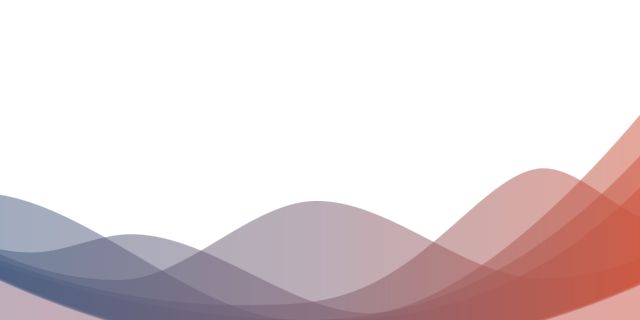
This background is drawn by a WebGL 2 fragment shader. Its source:

```glsl
#version 300 es
precision highp float;

uniform vec2 u_resolution;
out vec4 outColor;

const vec3 WHITE = vec3(1.0);
const vec3 BLUE = vec3(0.29, 0.37, 0.51);
const vec3 MAUVE = vec3(0.49, 0.385, 0.45);
const vec3 RED = vec3(0.80, 0.335, 0.245);
const vec3 PALE_LILAC = vec3(0.75, 0.68, 0.73);
const vec3 PALE_CORAL = vec3(0.89, 0.65, 0.62);
const float LAYER_ALPHA = 0.52;
const int LAYERS = 5;

// Zero before the start, then a power curve reaching one at the end.
float ramp(float x, float start, float end, float power) {
    return pow(max((x - start) / (end - start), 0.0), power);
}

// S-shaped step from zero to one; skew above one delays the climb.
float swell(float x, float start, float end, float skew) {
    float t = pow(clamp((x - start) / (end - start), 0.0, 1.0), skew);
    return t * t * (3.0 - 2.0 * t);
}

// Antialiased coverage of the positive side of a signed height.
float coverage(float d) {
    return clamp(d / max(fwidth(d), 1e-5) + 0.5, 0.0, 1.0);
}

// Upper contour of each translucent wave.
float waveHeight(int layer, float x) {
    if (layer == 0) {
        return 0.398 * (1.0 - swell(x, -0.078, 0.9375, 1.0))
             + 0.513 * ramp(x, 0.9375, 2.0, 2.2);
    }
    if (layer == 1) {
        return 0.211 + 0.010 * ramp(x, 0.10, 0.0, 2.0)
             + 0.057 * swell(x, 0.10, 0.409, 1.0)
             - 0.247 * swell(x, 0.409, 1.159, 1.0)
             + 0.620 * ramp(x, 1.159, 2.0, 1.6);
    }
    if (layer == 2) {
        return 0.125 + 0.081 * ramp(x, 0.372, 0.0, 2.0)
             + 0.247 * swell(x, 0.372, 0.99, 1.0)
             - 0.242 * swell(x, 0.99, 1.693, 1.0)
             + 0.0625 * ramp(x, 1.693, 2.0, 2.0);
    }
    if (layer == 3) {
        return 0.047 + 0.1406 * ramp(x, 0.755, 0.0, 2.0)
             + 0.427 * swell(x, 0.755, 1.698, 1.65)
             - 0.172 * swell(x, 1.698, 2.083, 1.0);
    }
    return 0.172 * ramp(x, 0.99, 0.0, 2.0)
         + 0.414 * ramp(x, 0.99, 2.0, 2.4);
}

// Shallow bowl that closes the waves from below.
float bowlHeight(float x) {
    return 0.222 * (x - 0.365) * (x - 1.667);
}

// Horizontal tint shared by all waves.
vec3 waveTint(float t) {
    vec3 leftHalf = mix(BLUE, MAUVE, clamp(t * 2.0, 0.0, 1.0));
    return mix(leftHalf, RED, clamp(t * 2.0 - 1.0, 0.0, 1.0));
}

void main() {
    vec2 uv = gl_FragCoord.xy / u_resolution;
    float x = uv.x * 2.0;
    float bowl = bowlHeight(x);

    // Pale corners under the bowl.
    vec3 pale = mix(PALE_LILAC, PALE_CORAL, uv.x);
    vec3 color = mix(WHITE, pale, coverage(bowl - uv.y));

    // Overlapping waves with slightly staggered lower rims.
    vec3 tint = waveTint(uv.x);
    for (int i = 0; i < LAYERS; i++) {
        float below = coverage(waveHeight(i, x) - uv.y);
        float above = coverage(uv.y - bowl + 0.003 * float(i));
        color = mix(color, tint, LAYER_ALPHA * below * above);
    }

    outColor = vec4(color, 1.0);
}
```
